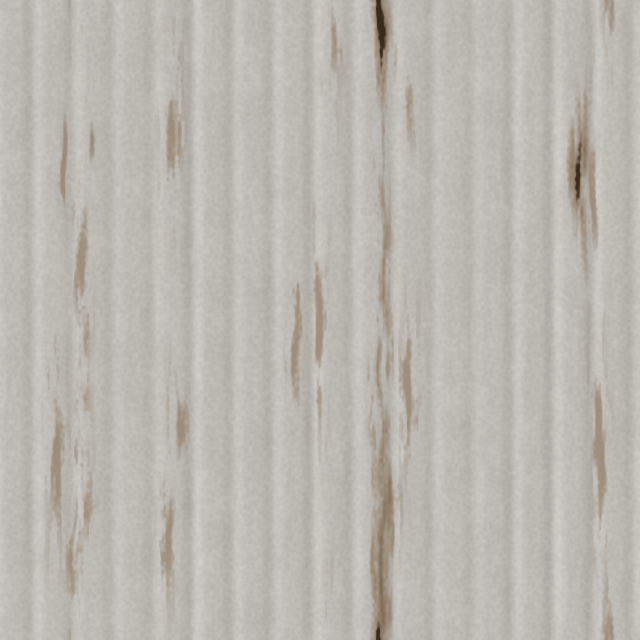
Reproduce this texture procedurally as a WebGL 2 fragment shader.

```glsl
#version 300 es
precision highp float;
// Pale corrugated metal sheet with vertical ridges, ragged rust streaks and dark pits.

uniform vec2 u_resolution;
out vec4 outColor;

const float TAU = 6.2831853;
const float RIDGES = 16.0;           // ridges across the canvas
const float RIDGE_PHASE = 0.0625;    // shift of the crests, in ridges
const float GROOVE_OFFSET = 0.79;    // groove position within a ridge
const vec3 METAL = vec3(0.744, 0.732, 0.710);
const vec3 CREST = vec3(0.805, 0.795, 0.780);
const vec3 GROOVE = vec3(0.665, 0.650, 0.622);
const vec3 RUST = vec3(0.585, 0.510, 0.430);
const vec3 DEEP_RUST = vec3(0.440, 0.350, 0.250);
const vec3 PIT = vec3(0.190, 0.145, 0.090);

const int STREAKS = 25;
const vec4 RUST_COLUMNS = vec4(0.125, 0.300, 0.610, 0.940);
const float COLUMN_SPREAD = 0.075;
const float SEAM_X = 0.598;
const vec2 PITS[2] = vec2[2](vec2(0.594, 0.965), vec2(0.907, 0.730));

float hash(vec2 p) {
  vec3 q = fract(p.xyx * 0.1031);
  q += dot(q, q.yzx + 33.33);
  return fract((q.x + q.y) * q.z);
}

// Smooth value noise that wraps at the canvas edges.
float noise(vec2 uv, vec2 cells) {
  vec2 p = uv * cells;
  vec2 i = floor(p), f = fract(p);
  f = f * f * (3.0 - 2.0 * f);
  vec2 a = mod(i, cells), b = mod(i + 1.0, cells);
  return mix(mix(hash(a), hash(vec2(b.x, a.y)), f.x),
             mix(hash(vec2(a.x, b.y)), hash(b), f.x), f.y);
}

// Distance to the nearest scattered cell centre.
float cellular(vec2 uv, float cells) {
  vec2 p = uv * cells, i = floor(p);
  float nearest = 2.0;
  for (int y = -1; y <= 1; y++)
    for (int x = -1; x <= 1; x++) {
      vec2 c = i + vec2(x, y), w = mod(c, cells);
      vec2 centre = c + vec2(hash(w), hash(w + 71.0));
      nearest = min(nearest, distance(p, centre));
    }
  return nearest;
}

vec2 wrapDelta(vec2 d) { return fract(d + 0.5) - 0.5; }

// One at the centre of an ellipse, zero on its rim.
float stain(vec2 p, vec2 centre, vec2 radius) {
  return 1.0 - length(wrapDelta(p - centre) / radius);
}

float bump(float u, float centre, float width) {
  float d = wrapDelta(vec2(u - centre)).x / width;
  return exp(-d * d);
}

vec3 corrugation(vec2 uv) {
  float t = uv.x * RIDGES + RIDGE_PHASE;
  float u = fract(t);
  float ridge = mod(floor(t + 0.4), RIDGES);
  float relief = mix(0.55, 1.0, hash(vec2(ridge, 5.0)));
  relief *= 0.85 + 0.3 * noise(uv, vec2(32.0, 9.0));
  vec3 color = mix(METAL, GROOVE, 0.75 * relief * bump(u, GROOVE_OFFSET, 0.17));
  return mix(color, CREST, 0.85 * relief * bump(u, 0.02, 0.16));
}

void main() {
  vec2 uv = gl_FragCoord.xy / u_resolution;
  vec3 color = corrugation(uv);

  // Fine metal grain and broad mottling
  float fine = noise(uv, vec2(240.0, 150.0));
  color += 0.035 * (cellular(uv, 130.0) - 0.5) + 0.028 * (fine - 0.5);
  color += 0.022 * (noise(uv, vec2(40.0, 24.0)) - 0.5);

  // Vertical fibres that make the rust ragged
  float fibre = 0.45 * noise(uv, vec2(110.0, 9.0))
              + 0.35 * noise(uv, vec2(210.0, 24.0)) + 0.20 * fine;
  vec2 p = uv;
  p.x += 0.003 * sin(TAU * 3.0 * uv.y) + 0.002 * sin(TAU * (7.0 * uv.y + 0.3));

  // Streaks gathered around a few columns, with some strays
  float cover = -2.0, halo = -2.0;
  for (int i = 0; i < STREAKS; i++) {
    float id = float(i);
    float side = hash(vec2(id, 11.0));
    float x = RUST_COLUMNS[i % 4] + COLUMN_SPREAD * (side - 0.5);
    if (i % 6 == 5) x = mix(0.35, 0.70, side);
    vec2 radius = vec2(mix(0.006, 0.015, hash(vec2(id, 23.0))),
                       mix(0.05, 0.15, hash(vec2(id, 37.0))));
    float s = stain(p, vec2(x, hash(vec2(id, 53.0))), radius);
    cover = max(cover, s * mix(0.5, 0.95, hash(vec2(id, 67.0))));
    halo = max(halo, s);
  }

  // Long rusted seam, swelling and thinning along its length
  float seamWidth = 0.017 + 0.008 * cos(TAU * (uv.y - 0.15));
  float seam = 1.0 - abs(wrapDelta(p - SEAM_X).x) / seamWidth;
  float heavy = seam * (0.65 + 0.2 * cos(TAU * (uv.y - 0.15)));
  float crack = -2.0;
  for (int i = 0; i < 2; i++) {
    heavy = max(heavy, stain(p, PITS[i], vec2(0.021, 0.17)));
    crack = max(crack, stain(p, PITS[i], vec2(0.007, 0.075)));
  }
  cover = max(cover, heavy);

  // Faint flecks, then rust, deep rust and pits
  float fleck = smoothstep(0.56, 0.72, fibre) * smoothstep(-1.5, 0.0, halo);
  color = mix(color, RUST, 0.3 * fleck);
  float ragged = fibre - 0.5;
  float rust = smoothstep(0.0, 0.6, cover - 0.08 + 1.2 * ragged);
  color = mix(color, RUST + 0.10 * ragged, 0.82 * rust);
  color = mix(color, DEEP_RUST, 0.8 * smoothstep(0.45, 1.05, heavy + 0.9 * ragged));
  color = mix(color, PIT, 0.9 * smoothstep(0.1, 0.6, crack + 1.6 * ragged));
  outColor = vec4(clamp(color, 0.0, 1.0), 1.0);
}
```
